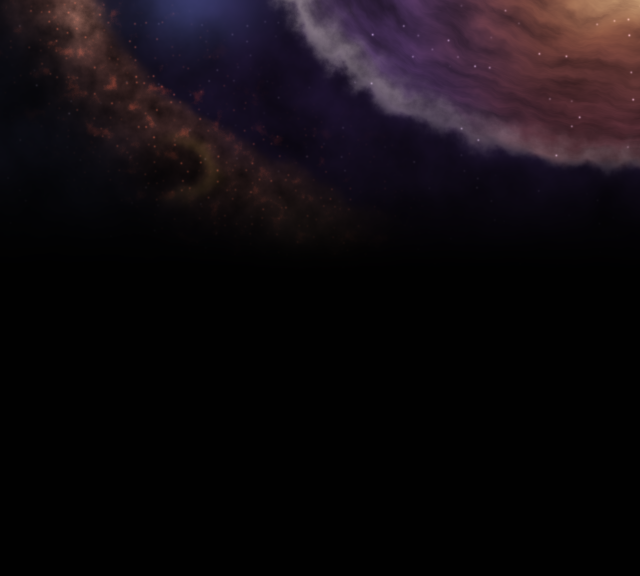
Reproduce this background procedurally as a WebGL 2 fragment shader.

```glsl
#version 300 es
precision highp float;
// A spiral galaxy with a pale rim at the upper right and a rusty dust lane at the
// upper left, both sinking into black. Ellipse and segment distances place the
// forms; fractal gradient noise warps them, and hashed cells scatter the stars.

uniform vec2 u_resolution;
out vec4 outColor;

// Positions are in canvas heights, measured right and down from the upper left.
const vec2 GALAXY_CENTER = vec2(1.145, -0.145);
const vec2 GALAXY_RADII = vec2(0.694, 0.428);
const vec2 CORE = vec2(1.11, 0.0);
const vec2 BLUE_GLOW = vec2(0.335, 0.0);
const vec2 RING_CENTER = vec2(0.298, 0.292);
const vec2 LANE_A = vec2(0.10, -0.02);
const vec2 LANE_B = vec2(0.245, 0.175);
const vec2 LANE_C = vec2(0.38, 0.305);
const vec2 LANE_D = vec2(0.57, 0.405);
const float FADE_START = 0.20;
const float FADE_END = 0.485;

const vec3 BLACK = vec3(0.004);
const vec3 NAVY = vec3(0.043, 0.045, 0.075);
const vec3 INDIGO = vec3(0.085, 0.055, 0.135);
const vec3 VIOLET = vec3(0.23, 0.155, 0.30);
const vec3 WINE = vec3(0.30, 0.155, 0.19);
const vec3 ORANGE = vec3(0.57, 0.34, 0.25);
const vec3 CREAM = vec3(0.78, 0.62, 0.46);
const vec3 RIM = vec3(0.50, 0.46, 0.48);
const vec3 BLUE = vec3(0.14, 0.17, 0.28);
const vec3 RUST = vec3(0.235, 0.145, 0.135);
const vec3 PEACH = vec3(0.25, 0.18, 0.15);
const vec3 EMBER = vec3(0.30, 0.09, 0.04);
const vec3 OLIVE = vec3(0.11, 0.09, 0.03);

vec2 hash2(vec2 cell) {
  uvec2 n = uvec2(ivec2(cell)) * uvec2(1597u, 3571u);
  uint h = (n.x ^ n.y) * 1664525u + 10139u;
  h = (h ^ (h >> 15)) * 22695477u;
  h ^= h >> 13;
  return vec2(float(h & 65535u), float(h >> 16)) / 65535.0;
}

float corner(vec2 cell, vec2 offset) {
  float angle = 6.2832 * hash2(cell).x;
  return dot(vec2(cos(angle), sin(angle)), offset);
}

float gradientNoise(vec2 p) {
  vec2 i = floor(p), f = p - i;
  vec2 u = f * f * f * (f * (f * 6.0 - 15.0) + 10.0);
  vec2 e = vec2(1, 0);
  return mix(mix(corner(i, f), corner(i + e.xy, f - e.xy), u.x),
             mix(corner(i + e.yx, f - e.yx), corner(i + e.xx, f - e.xx), u.x), u.y);
}

float fbm(vec2 p) {
  float sum = 0.0, gain = 0.6;
  for (int k = 0; k < 5; k++) {
    sum += gain * gradientNoise(p);
    p = mat2(1.6, 1.2, -1.2, 1.6) * p + 7.3;
    gain *= 0.5;
  }
  return sum;
}

float segmentDistance(vec2 p, vec2 a, vec2 b) {
  vec2 ab = b - a;
  return length(p - a - ab * clamp(dot(p - a, ab) / dot(ab, ab), 0.0, 1.0));
}

float glow(vec2 offset, vec2 size) {
  vec2 v = offset / size;
  return exp(-dot(v, v));
}

// One star in each grid cell; only the rarest are bright.
float stars(vec2 p, float density, float rarity) {
  vec2 cell = floor(p * density);
  vec2 spot = 0.2 + 0.6 * hash2(cell + 91.0);
  vec2 pick = hash2(cell + 17.0);
  float d = length(fract(p * density) - spot) / density;
  return step(rarity, pick.x) * pick.y * exp(-d * d / 4e-6);
}

void main() {
  vec2 p = gl_FragCoord.xy / u_resolution.y;
  p.y = 1.0 - p.y;
  float cloud = fbm(p * 9.0);
  float fine = fbm(p * 28.0 + 4.0);
  vec2 warped = p + 0.035 * vec2(cloud, fbm(p * 9.0 + 31.0));

  // Deep sky
  vec3 color = mix(NAVY, INDIGO, smoothstep(0.1, 0.5, p.x + 0.4 * (0.2 - p.y)));
  color *= 0.85 + 0.8 * cloud;
  color += BLUE * glow(warped - BLUE_GLOW, vec2(0.11, 0.075));

  // Dust lane, with a crisper upper edge and embers along it
  float lane = min(segmentDistance(warped, LANE_A, LANE_B),
               min(segmentDistance(warped, LANE_B, LANE_C),
                   segmentDistance(warped, LANE_C, LANE_D)));
  float edge = warped.x - 0.17 - 0.8 * max(warped.y - 0.03, 0.0)
             - 1.1 * max(warped.y - 0.17, 0.0);
  float dust = exp(-pow(lane / 0.085, 2.0)) * (1.0 - smoothstep(-0.02, 0.03, edge));
  color = mix(color, RUST * (1.0 + 0.9 * fine + 0.6 * cloud), 0.85 * dust);
  color += PEACH * glow(warped - vec2(0.135, 0.025), vec2(0.045, 0.06)) * (1.0 + fine);
  float emberZone = exp(-pow(lane / 0.11, 2.0));
  color += EMBER * emberZone * smoothstep(0.12, 0.5, fine) * 0.7;
  vec2 ring = (warped - RING_CENTER) / vec2(0.062, 0.048);
  color *= 1.0 - 0.5 * exp(-pow(length(ring), 4.0));
  color += OLIVE * exp(-pow((length(ring) - 1.05) / 0.22, 2.0)) * smoothstep(-0.8, 1.0, ring.x);

  // Galaxy disc: streaks run along the ellipse
  vec2 disc = (warped - GALAXY_CENTER) / GALAXY_RADII;
  float radius = length(disc);
  float streak = fbm(vec2(radius * 15.0, atan(disc.y, disc.x) * 3.5));
  vec3 body = mix(VIOLET, WINE, smoothstep(0.70, 1.0, p.x + 0.08 * streak));
  body *= 0.92 + 0.75 * streak + 0.35 * cloud;
  body = mix(body, ORANGE, glow(warped - CORE, vec2(0.24, 0.13)) * (0.85 + 0.6 * streak));
  body = mix(body, CREAM, glow(warped - CORE, vec2(0.12, 0.04)) * (0.8 + 0.8 * streak));
  float inside = 1.0 - smoothstep(0.97, 1.03, radius);
  color = mix(color, body, inside);

  // Pale rim, brightest toward the upper left, with a violet haze outside
  float d = radius - 0.99 + 0.05 * fine;
  float leftness = 1.0 - smoothstep(0.48, 0.85, p.x);
  float width = d > 0.0 ? 0.03 : mix(0.06, 0.085, leftness);
  float rim = exp(-d * d / (width * width)) * mix(0.42, 0.8, leftness);
  color = mix(color, RIM * (1.0 + 0.5 * fine), rim);
  color += 0.35 * INDIGO * exp(-max(d, 0.0) * 9.0) * (1.0 - inside);

  // Stars, then the fall into black
  color += vec3(0.40, 0.36, 0.42) * stars(p, 38.0, 0.80) * (0.25 + 0.75 * inside);
  color += vec3(0.35, 0.15, 0.10) * stars(p + 3.0, 65.0, 0.6) * emberZone;
  float fade = 1.0 - smoothstep(FADE_START, FADE_END, p.y);
  color += vec3(0.05, 0.06, 0.05) * glow(p - vec2(0.52, 0.41), vec2(0.09, 0.06));
  outColor = vec4(mix(BLACK, max(color, 0.0), fade), 1.0);
}
```
